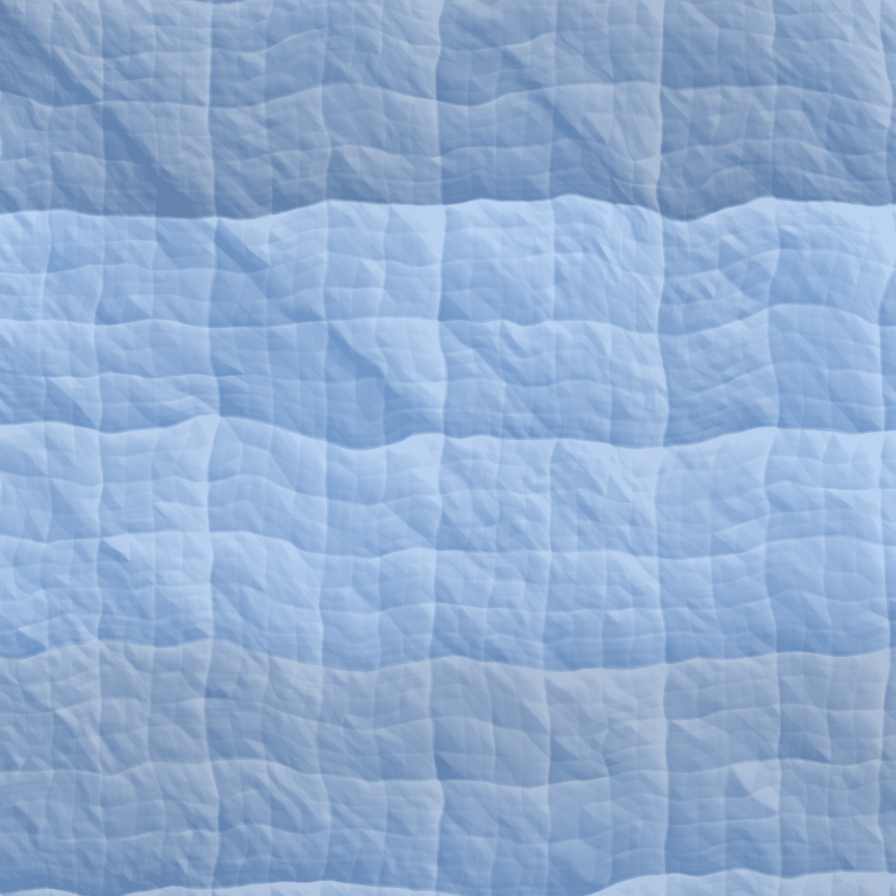
A Shadertoy shader for this texture:

```glsl
// Pale blue quilted snow: nested lattices of 4, 8, 16, 32 and 64 cells, gently warped,
// carry faceted relief and lit creases. Broad bands shift the tint from grey to blue,
// and diagonal folds darken the upper half.

float hash(vec2 p) {
    return fract(sin(dot(p, vec2(127.1, 311.7))) * 43758.5);
}

float smoothNoise(vec2 p) {
    vec2 i = floor(p), f = fract(p);
    f = f * f * (3.0 - 2.0 * f);
    return mix(mix(hash(i), hash(i + vec2(1, 0)), f.x),
               mix(hash(i + vec2(0, 1)), hash(i + 1.0), f.x), f.y);
}

// Value noise over triangles, giving flat facets
float facetNoise(vec2 p) {
    vec2 i = floor(p), f = fract(p);
    float right = hash(i + vec2(1, 0)), top = hash(i + vec2(0, 1));
    if (f.x + f.y < 1.0) {
        float low = hash(i);
        return low + (right - low) * f.x + (top - low) * f.y;
    }
    float high = hash(i + 1.0);
    return high + (top - high) * (1.0 - f.x) + (right - high) * (1.0 - f.y);
}

// Brightness that climbs toward each lattice line, with a soft shadow past it
float crease(float x, float cells, float sharpness) {
    float f = fract(x * cells), soft = 0.0024 * cells;
    float lit = pow(f, sharpness) * (1.0 - smoothstep(1.0 - soft, 1.0, f));
    return lit - 0.5 * pow(1.0 - f, 8.0) * smoothstep(0.0, soft, f);
}

// Slope of the facets toward the light, at one lattice scale
float facetLight(vec2 p, float cells) {
    vec2 offset = vec2(0.0009, 0.0013);
    float rise = facetNoise((p - offset) * cells) - facetNoise((p + offset) * cells);
    return rise / (0.0036 * cells);
}

void mainImage(out vec4 fragColor, in vec2 fragCoord) {
    vec2 uv = fragCoord / iResolution.xy;

    // Warped lattice coordinates
    vec2 p = uv + vec2(0.01, -0.018);
    vec2 warp = vec2(smoothNoise(uv * vec2(5, 11) + 31.0),
                     smoothNoise(uv * vec2(8, 4) + 7.0)) - 0.5;
    warp += 0.4 * (vec2(smoothNoise(uv * 19.0 + 3.0), smoothNoise(uv * 17.0 + 53.0)) - 0.5);
    p += warp * vec2(0.017, 0.036);
    p += 0.006 * (vec2(smoothNoise(uv * 37.0 + 9.0), smoothNoise(uv * 41.0 + 23.0)) - 0.5);

    // Facets and creases, from coarse to fine
    float tone = 0.0;
    float weight = 1.0;
    for (float cells = 4.0; cells < 70.0; cells *= 2.0) {
        vec2 q = p + 0.00015 * cells * warp;
        tone += (0.92 - 0.5 * weight) * facetLight(q, cells);
        float rowWear = 0.35 + 0.9 * smoothNoise(vec2(q.x * 11.0, floor(q.y * cells) + cells));
        float columnWear = 0.25 + 0.9 * smoothNoise(vec2(floor(q.x * cells) + cells, q.y * 11.0));
        tone += weight * 0.95 * rowWear * crease(q.y, cells, 7.0 - 4.0 * weight);
        tone += weight * 0.9 * columnWear * crease(q.x, cells, 7.0);
        weight *= 0.84;
    }

    // Fine slanted grain, in patches
    float grainPatch = smoothstep(0.4, 0.75, smoothNoise(p * 5.0 + 17.0));
    tone += (0.1 + 0.65 * grainPatch) * facetLight(p, 90.0);

    // Shadow and thin strata just above each broad row line
    float rise = fract(p.y * 4.0);
    float foot = exp(-8.0 * rise) * smoothstep(0.0, 0.03, rise);
    tone -= foot * (0.7 + 0.25 * sin(rise * 150.0));

    // Jagged diagonal folds, strongest toward the top left
    float along = (p.x + p.y) * 2.0 + 0.07 * (facetNoise(uv * 16.0) - 0.5);
    float fold = (fract(along + 0.53) - 0.5) / 2.0;
    float foldDepth = 0.2 + smoothstep(0.3, 0.6, p.y) * (1.0 - smoothstep(0.6, 0.75, uv.x));
    foldDepth *= 0.3 + 1.2 * smoothNoise(p * 13.0);
    float foldWidth = fold > 0.0 ? 0.009 : 0.02;
    tone -= foldDepth * exp(-pow(fold / foldWidth, 2.0));

    // Broad bands of brightness and tint
    float midBand = smoothstep(0.245, 0.252, p.y) - smoothstep(0.498, 0.503, p.y);
    float topBand = smoothstep(0.747, 0.753, p.y);
    tone += 0.35 * midBand - 0.15 * topBand - 0.2;
    float blueness = 0.15 + 0.4 * smoothstep(0.247, 0.253, p.y)
                   + 0.4 * smoothstep(0.18, 0.36, p.y) - 0.75 * topBand;
    blueness += 0.2 * (1.0 - smoothstep(0.0, 0.15, p.y));
    blueness += 0.4 * (smoothNoise(p * vec2(5, 4) + 41.0) - 0.4);
    float sideGlow = exp(-uv.x * 60.0) + exp((uv.x - 1.0) * 60.0);
    tone += 0.5 * sideGlow;

    vec3 greySnow = vec3(0.517, 0.615, 0.746);
    vec3 blueSnow = vec3(0.58, 0.705, 0.865);
    vec3 color = mix(greySnow, blueSnow, clamp(blueness, 0.0, 1.0));
    color += clamp(tone, -2.0, 2.2) * vec3(0.066, 0.053, 0.036);
    fragColor = vec4(clamp(color, 0.0, 1.0), 1.0);
}
```
